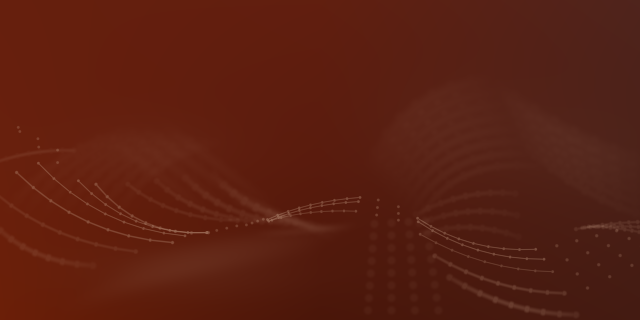
Give the GLSL for this background, as a WebGL 1 fragment shader.

```glsl
precision highp float;
// Dark rust backdrop with waves of fine beaded threads, some sharp, some out of focus.
// Each fan of threads blends between two end curves; every curve is a bent polyline
// with a bead at each joint, laid over a smooth nine-colour gradient and soft haze.

uniform vec2 u_resolution;

const int MAX_STRANDS = 8;
const int SEGMENTS = 8;
const float LINE_WIDTH = 0.0035;
const float BEAD_RADIUS = 0.0065;
const float FADE_RATE = 60.0;   // how fast blur makes thread ends fade
const vec3 THREAD = vec3(0.72, 0.56, 0.47);
const vec3 HAZE = vec3(0.50, 0.34, 0.28);

// Gradient colours by row, from left to right
const vec3 TOP_L = vec3(0.40, 0.12, 0.05);
const vec3 TOP_M = vec3(0.38, 0.12, 0.06);
const vec3 TOP_R = vec3(0.31, 0.14, 0.11);
const vec3 MID_L = vec3(0.41, 0.125, 0.05);
const vec3 MID_M = vec3(0.35, 0.105, 0.05);
const vec3 MID_R = vec3(0.29, 0.125, 0.09);
const vec3 LOW_L = vec3(0.42, 0.12, 0.03);
const vec3 LOW_M = vec3(0.29, 0.085, 0.035);
const vec3 LOW_R = vec3(0.265, 0.105, 0.07);

vec3 blend3(vec3 a, vec3 b, vec3 c, float t) {
  return mix(mix(a, b, min(t * 2.0, 1.0)), c, max(t * 2.0 - 1.0, 0.0));
}

vec3 backdrop(vec2 uv) {
  return blend3(blend3(LOW_L, LOW_M, LOW_R, uv.x),
                blend3(MID_L, MID_M, MID_R, uv.x),
                blend3(TOP_L, TOP_M, TOP_R, uv.x), uv.y);
}

float glow(vec2 p, vec2 center, vec2 size) {
  vec2 q = (p - center) / size;
  return exp(-dot(q, q));
}

float bead(float dist, float blur) {
  float radius = max(BEAD_RADIUS, 1.0 / u_resolution.y) + blur;
  return 1.0 - smoothstep(radius * 0.3, radius, dist);
}

vec2 curve(vec4 ends, vec2 bend, float t) {
  return mix(ends.xy, ends.zw, t) + 2.0 * t * (1.0 - t) * bend;
}

// One thread: ends = start and end points, gain = line and bead strength
float strand(vec2 p, vec4 ends, vec2 bend, float blur, vec2 gain) {
  float width = max(LINE_WIDTH, 1.0 / u_resolution.y) + blur;
  float fade = min(blur * FADE_RATE, 1.0);
  float ink = 0.0;
  vec2 a = ends.xy;
  for (int i = 0; i <= SEGMENTS; i++) {
    float t = float(i) / float(SEGMENTS);
    vec2 b = curve(ends, bend, min(t + 1.0 / float(SEGMENTS), 1.0));
    vec2 ap = p - a;
    vec2 ab = b - a;
    float h = clamp(dot(ap, ab) / max(dot(ab, ab), 0.00001), 0.0, 1.0);
    float along = 2.0 * min(t + h / float(SEGMENTS), 1.0) - 1.0;
    float line = 1.0 - smoothstep(0.0, width, length(ap - ab * h));
    float mark = max(line * gain.x, bead(length(ap), blur) * gain.y);
    ink = max(ink, mark * (1.0 - fade * along * along));
    a = b;
  }
  return ink;
}

// Threads spread evenly from the first curve to the last
float fan(vec2 p, vec4 first, vec4 last, vec2 bend, float count, vec2 blur, vec2 gain) {
  float ink = 0.0;
  for (int i = 0; i < MAX_STRANDS; i++) {
    if (float(i) >= count) break;
    float k = float(i) / max(count - 1.0, 1.0);
    ink += strand(p, mix(first, last, k), bend, mix(blur.x, blur.y, k), gain);
  }
  return ink;
}

// Loose beads: size = rows and beads per row, at least two of each
float beadField(vec2 p, vec4 first, vec4 last, vec2 size, float blur) {
  float ink = 0.0;
  for (int i = 0; i < MAX_STRANDS; i++) {
    if (float(i) >= size.x) break;
    vec4 row = mix(first, last, float(i) / (size.x - 1.0));
    float k = clamp(floor(dot(p - row.xy, row.zw - row.xy) / dot(row.zw - row.xy, row.zw - row.xy) * (size.y - 1.0) + 0.5), 0.0, size.y - 1.0);
    ink += bead(distance(p, mix(row.xy, row.zw, k / (size.y - 1.0))), blur);
  }
  return ink;
}

float leftWave(vec2 p) {
  return fan(p, vec4(0.12, 0.49, 0.578, 0.263), vec4(0.052, 0.461, 0.539, 0.242), vec2(-0.04, -0.09), 2.0, vec2(0.0, 0.001), vec2(0.36, 0.42))
    + fan(p, vec4(0.245, 0.435, 0.646, 0.273), vec4(0.30, 0.424, 0.651, 0.273), vec2(-0.04, -0.09), 2.0, vec2(0.0, 0.001), vec2(0.34, 0.42))
    + fan(p, vec4(-0.01, 0.393, 0.424, 0.214), vec4(-0.03, 0.31, 0.29, 0.17), vec2(-0.04, -0.06), 2.0, vec2(0.004, 0.01), vec2(0.16, 0.18))
    + fan(p, vec4(0.40, 0.424, 0.742, 0.31), vec4(0.67, 0.453, 0.97, 0.30), vec2(-0.04, -0.05), 4.0, vec2(0.005, 0.014), vec2(0.12, 0.13))
    + fan(p, vec4(0.02, 0.33, 0.44, 0.60), vec4(0.36, 0.32, 0.70, 0.56), vec2(-0.06, 0.08), 7.0, vec2(0.02), vec2(0.045, 0.04))
    + fan(p, vec4(0.50, 0.62, 0.86, 0.35), vec4(0.34, 0.57, 0.66, 0.33), vec2(0.0), 4.0, vec2(0.025), vec2(0.04, 0.03))
    + strand(p, vec4(-0.05, 0.48, 0.23, 0.53), vec2(0.0, 0.03), 0.006, vec2(0.14, 0.08))
    + 0.3 * beadField(p, vec4(0.057, 0.602, 0.18, 0.531), vec4(0.062, 0.589, 0.18, 0.492), vec2(2.0, 3.0), 0.0);
}

float centreKnot(vec2 p) {
  return fan(p, vec4(0.836, 0.314, 1.125, 0.383), vec4(0.84, 0.309, 1.12, 0.37), vec2(-0.02, 0.022), 2.0, vec2(0.0), vec2(0.32, 0.42))
    + strand(p, vec4(0.85, 0.312, 1.112, 0.34), vec2(-0.02, 0.02), 0.0, vec2(0.25, 0.35))
    + fan(p, vec4(0.68, 0.43, 1.05, 0.25), vec4(0.80, 0.27, 1.12, 0.30), vec2(0.0, -0.01), 4.0, vec2(0.016), vec2(0.07, 0.04))
    + fan(p, vec4(0.18, 0.03, 1.0, 0.22), vec4(0.36, 0.16, 1.06, 0.27), vec2(0.0, 0.05), 4.0, vec2(0.045), vec2(0.04, 0.0))
    + 0.3 * beadField(p, vec4(0.646, 0.273, 0.74, 0.294), vec4(0.77, 0.297, 0.823, 0.315), vec2(2.0, 4.0), 0.0)
    + 0.32 * beadField(p, vec4(1.182, 0.375, 1.177, 0.328), vec4(1.245, 0.354, 1.245, 0.312), vec2(2.0, 3.0), 0.0)
    + 0.07 * beadField(p, vec4(1.17, 0.30, 1.15, 0.03), vec4(1.33, 0.31, 1.37, 0.03), vec2(4.0, 8.0), 0.012);
}

float rightWave(vec2 p) {
  return fan(p, vec4(1.305, 0.318, 1.674, 0.221), vec4(1.307, 0.307, 1.70, 0.19), vec2(-0.02, -0.06), 2.0, vec2(0.0), vec2(0.36, 0.42))
    + fan(p, vec4(1.313, 0.268, 1.727, 0.151), vec4(1.405, 0.133, 1.80, 0.016), vec2(-0.01, -0.055), 3.0, vec2(0.0, 0.009), vec2(0.25, 0.3))
    + fan(p, vec4(1.80, 0.284, 2.02, 0.307), vec4(1.84, 0.292, 2.02, 0.27), vec2(0.0, 0.01), 3.0, vec2(0.003), vec2(0.15, 0.18))
    + fan(p, vec4(1.15, 0.46, 1.54, 0.75), vec4(1.30, 0.30, 1.68, 0.48), vec2(-0.08, 0.12), 8.0, vec2(0.03, 0.014), vec2(0.06, 0.05))
    + fan(p, vec4(1.54, 0.74, 2.04, 0.49), vec4(1.62, 0.56, 2.04, 0.32), vec2(0.0, -0.07), 6.0, vec2(0.03, 0.016), vec2(0.05, 0.05))
    + fan(p, vec4(1.30, 0.33, 1.61, 0.395), vec4(1.32, 0.27, 1.62, 0.26), vec2(0.0, 0.05), 3.0, vec2(0.009), vec2(0.09, 0.09))
    + 0.26 * beadField(p, vec4(1.74, 0.232, 1.836, 0.10), vec4(1.927, 0.279, 2.044, 0.206), vec2(4.0), 0.001);
}

void main() {
  vec2 uv = gl_FragCoord.xy / u_resolution;
  vec2 p = uv * vec2(2.0, 1.0);
  float haze = 0.08 * glow(p, vec2(1.47, 0.60), vec2(0.30, 0.17))
    + 0.06 * glow(p, vec2(1.85, 0.52), vec2(0.22, 0.15))
    + 0.08 * glow(p, vec2(0.48, 0.54), vec2(0.25, 0.10))
    + 0.13 * glow(p, vec2(0.60, 0.15), vec2(0.34, 0.08));
  vec3 color = mix(backdrop(uv), HAZE, haze);
  float ink = leftWave(p) + centreKnot(p) + rightWave(p);
  gl_FragColor = vec4(mix(color, THREAD, min(ink, 0.6)), 1.0);
}
```
